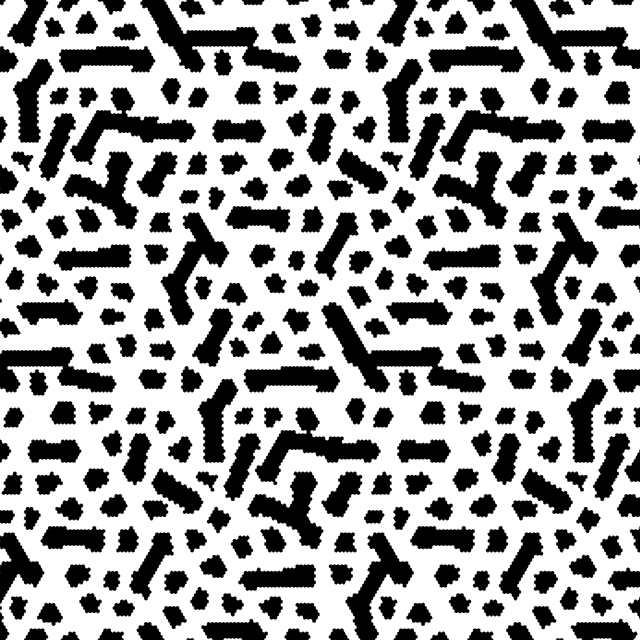
A three.js fragment shader for this pattern:

```glsl
// Black spots and short worms on white, built from tiny hexagonal cells on a repeating hexagonal lattice.
varying vec2 vUv;

const float ROOT3 = 1.7320508;

vec2 hash2(vec2 c) {
  vec3 q = fract(vec3(c.xyx) * vec3(0.1031, 0.1030, 0.0973));
  q += dot(q, q.yzx + 33.33);
  return fract((q.xx + q.yz) * q.zy);
}

// Conversion between the plane and the skewed axes of a hexagonal lattice
vec2 toLattice(vec2 p) { return vec2(p.x - p.y / ROOT3, p.y * 2.0 / ROOT3); }
vec2 toPlane(vec2 g) { return vec2(g.x + 0.5 * g.y, 0.5 * ROOT3 * g.y); }

// Distance whose unit circle is a flat-topped hexagon
float hexNorm(vec2 p) {
  p = abs(p);
  return max(p.y, 0.5 * ROOT3 * p.x + 0.5 * p.y);
}

// Jittered spot centre; the arrangement repeats every 10 sites
vec2 site(vec2 id) {
  return 10.0 * toPlane(id) + 5.6 * (hash2(mod(id, 10.0) + 3.0) - 0.5);
}

// Whether the cell centred at p is filled: 1 inside a spot or worm, else 0
float filled(vec2 p) {
  vec2 base = floor(toLattice(p) / 10.0 + 0.5);
  vec2 nearId = base, nearSite = vec2(0.0);
  float nearest = 1e6, worm = 1e6;

  // Nearest site, and bridges that join some sites into worms
  for (int j = -2; j <= 2; j++) {
    for (int i = -2; i <= 2; i++) {
      vec2 id = base + vec2(float(i), float(j));
      vec2 a = site(id);
      float d = length(p - a);
      if (d < nearest) { nearest = d; nearId = id; nearSite = a; }

      vec2 link = hash2(mod(id, 10.0) + 41.0);
      if (link.x < 0.26) {
        vec2 dir = link.y < 0.33 ? vec2(1.0, 0.0)
                 : link.y < 0.67 ? vec2(0.0, 1.0) : vec2(-1.0, 1.0);
        vec2 ab = site(id + dir) - a;
        float t = clamp(dot(p - a, ab) / dot(ab, ab), 0.0, 1.0);
        worm = min(worm, hexNorm(p - a - t * ab));
      }
    }
  }
  if (worm < 2.3) return 1.0;

  // Spot: the Voronoi region of the site, pulled in to leave a white gap
  float inset = 3.5 - hexNorm(p - nearSite);
  for (int j = -1; j <= 1; j++) {
    for (int i = -1; i <= 1; i++) {
      if (i == 0 && j == 0) continue;
      vec2 b = site(nearId + vec2(float(i), float(j)));
      float span = length(b - nearSite);
      float border = dot(0.5 * (nearSite + b) - p, b - nearSite) / span;
      inset = min(inset, border - 1.15 - 0.1 * span);
    }
  }
  return step(0.0, inset);
}

void main() {
  // 200 rows of cells up the canvas, one unit between cell centres
  vec2 p = vUv * 100.0 * ROOT3;

  // The two closest cell centres among the corners of the lattice rhombus
  vec2 corner = floor(toLattice(p));
  vec2 first = vec2(0.0), second = vec2(0.0);
  float d1 = 1e6, d2 = 1e6;
  for (int k = 0; k < 4; k++) {
    vec2 c = toPlane(corner + vec2(mod(float(k), 2.0), floor(float(k) / 2.0)));
    float d = dot(p - c, p - c);
    if (d < d1) {
      d2 = d1; second = first;
      d1 = d; first = c;
    } else if (d < d2) {
      d2 = d; second = c;
    }
  }

  // Blend softly across the edge between neighbouring cells
  float share = clamp(0.5 + 0.5 * (d2 - d1) / 0.34, 0.0, 1.0);
  float ink = filled(first);
  if (share < 1.0) ink = mix(filled(second), ink, share);

  gl_FragColor = vec4(vec3(1.0 - ink), 1.0);
}
```
